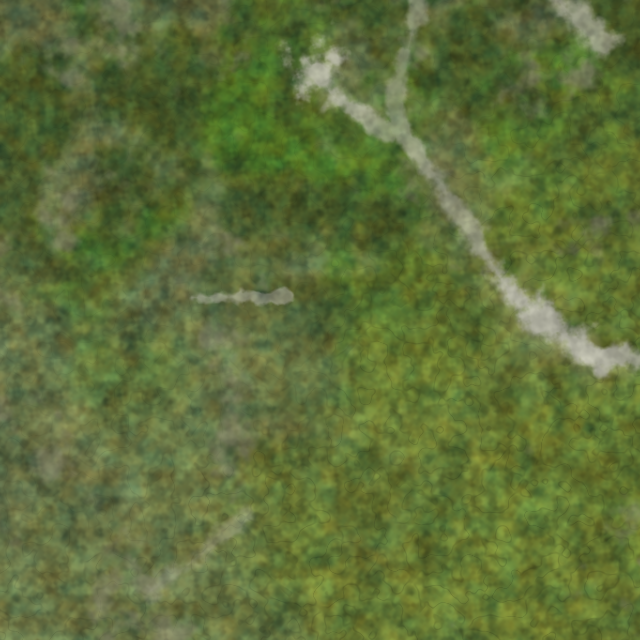
Write a Shadertoy shader that draws this texture.

```glsl
// Worn meadow seen from above: soft mottled grass, dark at the top, dry at
// the lower left, yellow-green at the lower right, crossed by pale bare trails.
// Layered value noise colours the grass; noisy capsule chains wear it away.

const vec3 SHADE_GREEN  = vec3(0.285, 0.360, 0.165);
const vec3 VIVID_GREEN  = vec3(0.285, 0.425, 0.140);
const vec3 YELLOW_GREEN = vec3(0.415, 0.490, 0.200);
const vec3 DRY_GREEN    = vec3(0.430, 0.475, 0.310);
const vec3 DULL_BROWN   = vec3(0.385, 0.405, 0.275);
const vec3 DUST         = vec3(0.500, 0.500, 0.400);
const vec3 BARE_SOIL    = vec3(0.680, 0.680, 0.620);

const float PATCH_SCALE = 5.0;
const float CLUMP_SCALE = 24.0;
const float BLADE_SCALE = 78.0;
const float BLADE_CONTRAST = 0.62;
const float CLUMP_CONTRAST = 0.50;
const float TRAIL_WIDTH = 0.023;

// Trail vertices: position and wear. Zero wear starts a new chain.
const int TRAIL_COUNT = 15;
const vec3 TRAIL[TRAIL_COUNT] = vec3[](
    vec3(0.650, 1.02, 0.00), vec3(0.625, 0.84, 0.50), vec3(0.640, 0.78, 0.62),
    vec3(0.740, 0.66, 0.62), vec3(0.790, 0.57, 0.90), vec3(0.850, 0.50, 1.20),
    vec3(0.920, 0.45, 1.05), vec3(1.020, 0.43, 0.80),
    vec3(0.480, 0.90, 0.00), vec3(0.525, 0.85, 0.85), vec3(0.610, 0.79, 0.55),
    vec3(0.860, 1.02, 0.00), vec3(0.945, 0.92, 0.70),
    vec3(0.240, 0.08, 0.00), vec3(0.400, 0.20, 0.36));

float hash(vec2 cell) {
    uvec2 q = uvec2(ivec2(cell) + 4096) * uvec2(1597334673u, 3812015801u);
    uint h = (q.x ^ q.y) * 1597334673u;
    h = (h ^ (h >> 15)) * 2246822519u;
    return float((h ^ (h >> 13)) >> 8) / 16777216.0;
}

float noise(vec2 p) {
    vec2 i = floor(p), f = fract(p);
    f = f * f * f * (f * (f * 6.0 - 15.0) + 10.0);
    return mix(mix(hash(i), hash(i + vec2(1, 0)), f.x),
               mix(hash(i + vec2(0, 1)), hash(i + vec2(1, 1)), f.x), f.y);
}

// Fractal noise centred on zero.
float fbm(vec2 p, int octaves) {
    float sum = 0.0, amplitude = 0.5;
    for (int i = 0; i < octaves; i++) {
        sum += amplitude * (noise(p) - 0.5);
        p = mat2(1.6, 1.2, -1.2, 1.6) * p + 17.3;
        amplitude *= 0.5;
    }
    return sum;
}

float capsule(vec2 p, vec2 a, vec2 b, out float along) {
    vec2 ab = b - a;
    along = clamp(dot(p - a, ab) / dot(ab, ab), 0.0, 1.0);
    return length(p - a - ab * along);
}

// Returns soft dusty margin in x and bare core in y.
vec2 trailWear(vec2 p, float rough) {
    vec2 wear = vec2(0.0);
    for (int i = 1; i < TRAIL_COUNT; i++) {
        vec3 a = TRAIL[i - 1], b = TRAIL[i];
        if (b.z == 0.0) continue;
        float along;
        float d = capsule(p, a.xy, b.xy, along);
        float strength = mix(a.z == 0.0 ? b.z : a.z, b.z, along);
        float edge = d / (TRAIL_WIDTH * (0.45 + 0.65 * strength)) + 2.2 * rough;
        float core = (1.0 - smoothstep(0.15, 1.15, edge)) * min(strength, 1.0);
        wear = max(wear, vec2(exp(-d * d / 0.0022) * strength, core));
    }
    return wear;
}

void mainImage(out vec4 fragColor, in vec2 fragCoord) {
    vec2 uv = fragCoord / iResolution.y;
    float area = fbm(uv * PATCH_SCALE, 4);
    float areaB = fbm(uv * PATCH_SCALE * 1.4 + 41.0, 4);
    float clump = fbm(uv * CLUMP_SCALE + 7.0, 3);
    float blade = fbm(uv * BLADE_SCALE + 3.0, 2);
    float tint = fbm(uv * BLADE_SCALE * 0.5 + 90.0, 3);

    // Broad grass zones with irregular borders
    float yellowZone = smoothstep(-0.30, 0.42, uv.x - 1.2 * uv.y + 0.9 * area);
    float dryZone = (1.0 - smoothstep(0.40, 0.72, uv.y + 0.5 * area))
                  * (1.0 - smoothstep(0.20, 0.68, uv.x + 0.6 * areaB));
    vec3 color = mix(SHADE_GREEN, VIVID_GREEN, smoothstep(-0.05, 0.25, area + 0.5 * clump));
    color = mix(color, DULL_BROWN, 0.75 * smoothstep(-0.06, 0.22, areaB + 0.5 * clump));
    color = mix(color, YELLOW_GREEN, 0.88 * yellowZone);
    color = mix(color, DRY_GREEN, 0.75 * dryZone);

    // Clumps, blades and thin dark gaps
    color *= 1.0 + CLUMP_CONTRAST * clump + BLADE_CONTRAST * blade;
    color += vec3(0.16, 0.02, -0.06) * tint;
    float gap = 1.0 - smoothstep(0.0, 0.05, abs(fbm(uv * 42.0 + 60.0, 2)));
    color *= 1.0 - 0.10 * gap * (0.4 + 0.6 * yellowZone);

    // Worn trails, a bare blot, a broken streak and scattered dusty spots
    float rough = fbm(uv * 34.0 + 25.0, 4);
    vec2 wear = trailWear(uv + 0.035 * vec2(area, areaB), rough);
    float blot = length((uv - vec2(0.495, 0.895)) * vec2(1.0, 0.9)) / 0.042;
    wear.y = max(wear.y, 0.9 - 0.9 * smoothstep(0.2, 1.15, blot + 2.2 * rough));
    float along;
    float streak = capsule(uv, vec2(0.30, 0.535), vec2(0.45, 0.537), along) / 0.010;
    wear.y = max(wear.y, 0.6 - 0.6 * smoothstep(0.1, 1.1, streak + 3.5 * rough));
    float spots = smoothstep(0.13, 0.33, fbm(uv * 11.0 + 70.0, 4) + 0.25 * rough);
    float dust = max(0.45 * wear.x * smoothstep(-0.25, 0.2, areaB + clump), 0.7 * spots);
    float grain = 1.0 + 0.35 * blade + 0.25 * clump;
    color = mix(color, DUST * grain, clamp(dust, 0.0, 1.0));
    color = mix(color, BARE_SOIL * grain, wear.y);

    fragColor = vec4(clamp(color, 0.0, 1.0), 1.0);
}
```
